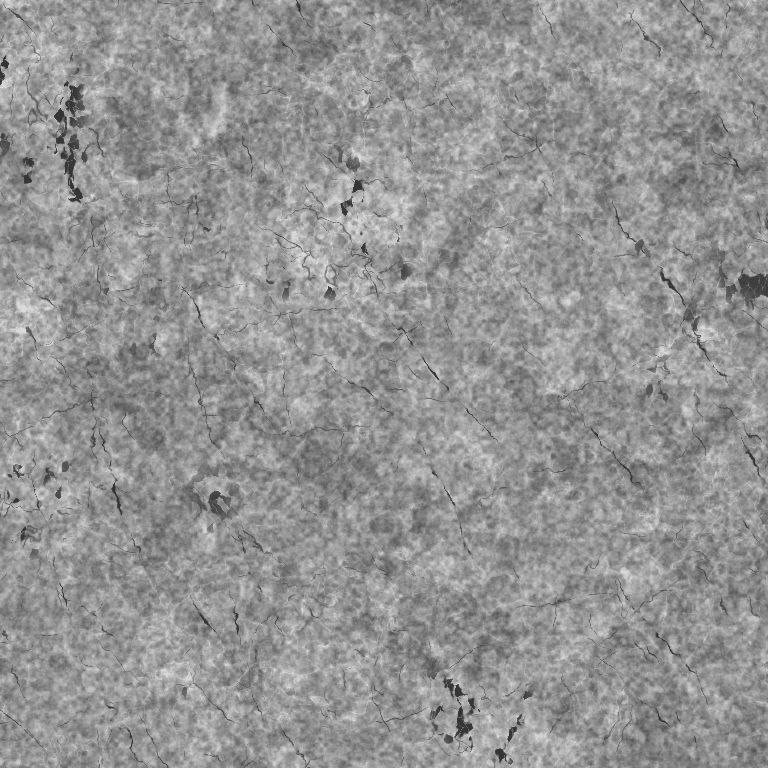
Give the GLSL for this texture, as a WebGL 1 fragment shader.

```glsl
precision highp float;
uniform vec2 u_resolution;

const float BASE_TONE = 0.553;
const float CRACK_TONE = 0.17;
const float CLOUD_CONTRAST = 0.17;
const float MOTTLE_CONTRAST = 0.15;
const float GRAIN_CONTRAST = 0.4;
const float PEBBLE_CONTRAST = 0.1;
const float SEAM_GLOW = 0.07;
const float VEIN_GLOW = 0.09;
const float STEEP = -1.05;    // main crack heading, radians
const float SHALLOW = 0.3;    // crossing crack heading

float hash(vec2 p) {
  vec3 q = fract(p.xyx * vec3(0.1031, 0.1030, 0.0973));
  q += dot(q, q.yzx + 33.33);
  return fract((q.x + q.y) * q.z);
}

vec2 hash2(vec2 p) {
  return vec2(hash(p), hash(p + 71.7));
}

float noise(vec2 p) {
  vec2 i = floor(p), f = fract(p);
  f = f * f * (3.0 - 2.0 * f);
  return mix(mix(hash(i), hash(i + vec2(1.0, 0.0)), f.x),
             mix(hash(i + vec2(0.0, 1.0)), hash(i + 1.0), f.x), f.y);
}

float fbm(vec2 p) {
  float sum = 0.0, amp = 0.533;
  for (int i = 0; i < 4; i++) {
    sum += amp * noise(p);
    p = mat2(1.6, 1.2, -1.2, 1.6) * p + 19.3;
    amp *= 0.5;
  }
  return sum;
}

vec2 warp(vec2 p) {
  return vec2(fbm(p), fbm(p + 37.0)) - 0.5;
}

// Cellular pebbles: x = distance to the border, y = random tone
vec2 pebbles(vec2 p) {
  vec2 base = floor(p);
  float near = 9.0, second = 9.0, tone = 0.0;
  for (int y = -1; y <= 1; y++)
  for (int x = -1; x <= 1; x++) {
    vec2 cell = base + vec2(float(x), float(y));
    float d = length(cell + hash2(cell) - p);
    if (d < near) {
      second = near;
      near = d;
      tone = hash(cell + 13.1);
    } else {
      second = min(second, d);
    }
  }
  return vec2(second - near, tone);
}

// Scattered tapering strokes around a heading
float cracks(vec2 p, float scale, float heading, float spread, float width, float density) {
  float pixel = 0.7 / u_resolution.y;
  vec2 q = p * scale + scale * 7.0;
  vec2 base = floor(q);
  float ink = 0.0;
  for (int y = -1; y <= 1; y++)
  for (int x = -1; x <= 1; x++) {
    vec2 cell = base + vec2(float(x), float(y));
    vec2 rnd = hash2(cell + 5.3);
    float angle = heading + (rnd.x - 0.5) * spread;
    vec2 dir = vec2(cos(angle), sin(angle));
    vec2 d = q - cell - hash2(cell);
    float along = dot(d, dir) / mix(0.3, 0.95, rnd.y);
    float across = abs(d.x * dir.y - d.y * dir.x) / scale;
    float taper = max(1.0 - along * along, 0.0);
    float w = width * taper * (0.1 + 1.4 * noise(p * 90.0));
    float line = 1.0 - smoothstep(w - pixel, w + pixel, across);
    ink = max(ink, line * smoothstep(0.0, 0.4, taper) * step(hash(cell + 41.0), density));
  }
  return ink;
}

// Thin contour of a noise field
float vein(vec2 p, float width) {
  return 1.0 - smoothstep(0.0, width, abs(fbm(p) - 0.5));
}

void main() {
  vec2 p = gl_FragCoord.xy / u_resolution.y;
  vec2 bend = warp(p * 8.0);
  vec2 crumble = warp(p * 80.0);
  vec2 stone = p + bend * 0.035 + crumble * 0.011;
  float patches = smoothstep(0.5, 0.7, fbm(p * 5.0 + 3.7));

  // Clouded body, mottling and sharp grain
  float tone = BASE_TONE + CLOUD_CONTRAST * (fbm(p * 5.0 + 50.0) - 0.5);
  tone += MOTTLE_CONTRAST * (fbm(stone * 45.0 + 70.0) - 0.5);
  tone += GRAIN_CONTRAST * (fbm(p * 165.0 + 9.0) - 0.5);
  tone += 0.045 * patches;

  // Pebbles with pale seams
  vec2 large = pebbles(stone * 22.0);
  vec2 small = pebbles(stone * 55.0 + 20.0);
  float blend = smoothstep(0.42, 0.58, fbm(p * 13.0 + 80.0));
  tone += PEBBLE_CONTRAST * (large.y - 0.5) * smoothstep(0.0, 0.08, large.x);
  tone += PEBBLE_CONTRAST * (small.y - 0.5) * mix(0.3, 1.0, blend);
  tone += SEAM_GLOW * (exp(-large.x * 16.0) * (1.0 - blend) + 0.7 * exp(-small.x * 9.0) * blend);

  // Pale veins and chalky flecks
  float veinMask = smoothstep(0.42, 0.65, fbm(p * 9.0 + 24.0));
  tone += VEIN_GLOW * veinMask * max(vein(stone * 18.0, 0.02), vein(stone * 34.0 + 60.0, 0.03));
  tone += 0.08 * smoothstep(0.62, 0.7, fbm(stone * 42.0 + 31.0));

  // Dark cracks, jagged and broken along their length
  vec2 path = p + bend * 0.05 + crumble * 0.013;
  float broken = smoothstep(0.4, 0.54, fbm(p * 48.0 + 11.0));
  float ink = cracks(path, 6.0, STEEP, 0.6, 0.0014, 0.42);
  ink = max(ink, 0.8 * cracks(path + 3.0, 12.0, STEEP, 1.0, 0.0009, 0.5));
  ink = max(ink, 0.65 * cracks(path + 9.0, 8.0, SHALLOW, 0.9, 0.0008, 0.35));
  ink = max(ink, 0.65 * cracks(path + 5.0, 26.0, STEEP, 3.0, 0.0006, 0.25 + 0.35 * patches));
  ink *= mix(0.2, 1.0, broken);
  ink = max(ink, 0.6 * patches * broken * vein(path * 14.0 + 45.0, 0.014));

  // Angular pits and crumbs gathered in the patches
  vec2 chips = pebbles(stone * vec2(95.0, 75.0) + 33.0);
  float pits = fbm(stone * vec2(30.0, 21.0) + 90.0) + 0.28 * (chips.y - 0.5);
  float pitEdge = smoothstep(0.0, 0.12, chips.x);
  ink = max(ink, patches * smoothstep(0.7, 0.74, pits) * mix(0.55, 1.0, pitEdge));

  tone = mix(tone, CRACK_TONE, clamp(ink, 0.0, 1.0) * 0.92);
  gl_FragColor = vec4(vec3(clamp(tone, 0.12, 0.86)), 1.0);
}
```
